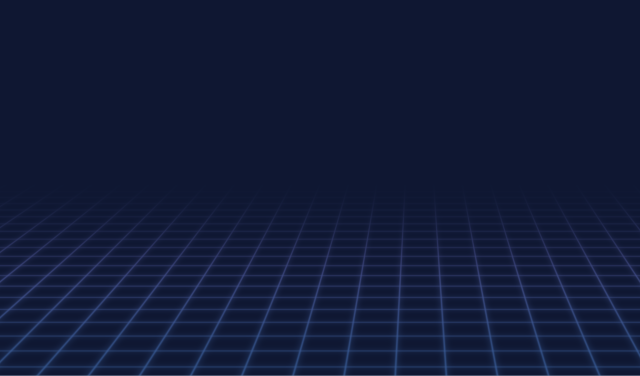
Reproduce this background procedurally as a WebGL 1 fragment shader.

```glsl
precision highp float;

// A glowing blue grid floor that recedes into a flat navy night.
// Each pixel is projected onto the floor plane; the distance to the nearest
// grid line gives a thin core and a soft halo, both fading with depth.

uniform vec2 u_resolution;

// Soft core plus faint wide halo; the core never drops below a pixel.
float glowLine(float dist, float coreWidth, float haloWidth) {
    float core = dist / max(coreWidth, 0.8 / u_resolution.y);
    float halo = dist / haloWidth;
    return 0.50 * exp(-core * core) + 0.17 * exp(-halo * halo);
}

// Distance from a coordinate to the nearest integer
float nearestLine(float coord) {
    return abs(fract(coord + 0.5) - 0.5);
}

void main() {
    vec2 p = gl_FragCoord.xy / u_resolution.y;

    // Vanishing point lies above the top edge, right of the centre
    float side = p.x - 1.111;
    float drop = 1.149 - p.y;

    // Rays converging on the vanishing point, measured perpendicular to them
    float slant = side / drop;
    float rayDist = nearestLine(slant / 0.1184 + 0.44) * 0.1184 * drop
                  / sqrt(1.0 + slant * slant);

    // Cross lines evenly spaced in depth
    float depth = 1.0 / drop;
    float rowDist = nearestLine((depth - 0.889) / 0.03497) * 0.03497 * drop * drop;

    // Join both families without doubling the light at crossings
    float rays = glowLine(rayDist, 0.0028 * drop, 0.0115 * drop);
    float rows = 0.62 * glowLine(rowDist, 0.0022 * drop, 0.0085 * drop);
    float light = 1.0 - (1.0 - rays) * (1.0 - rows);

    // Far lines are violet and faint, near lines blue and brighter
    float near = 1.0 - p.y;
    float fade = smoothstep(0.47, 0.78, near);
    vec3 violet = vec3(0.29, 0.32, 0.57);
    vec3 blue = vec3(0.23, 0.38, 0.62);
    vec3 lineColor = mix(violet, blue, smoothstep(0.65, 1.0, near));

    vec3 navy = vec3(0.057, 0.090, 0.195);
    vec3 color = mix(navy, lineColor, light * fade);

    // Thin pale rim along the bottom edge
    float rim = 1.0 - smoothstep(0.0012, 0.0030, p.y);
    color = mix(color, vec3(0.55, 0.59, 0.68), 0.5 * rim);

    gl_FragColor = vec4(color, 1.0);
}
```
